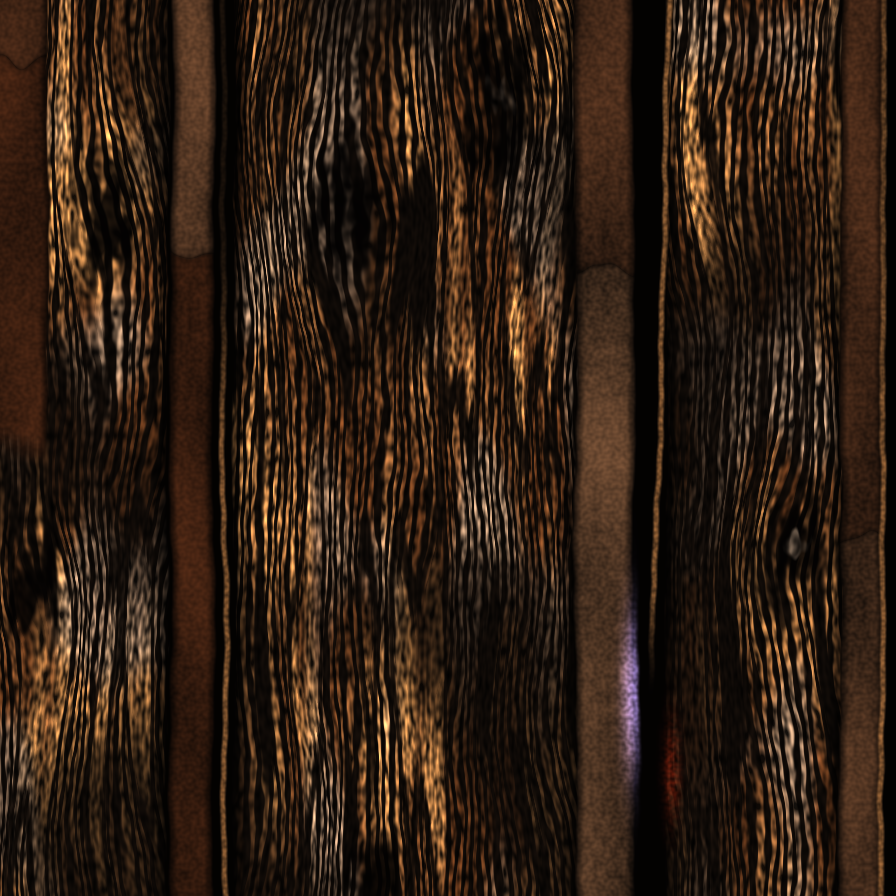
A Shadertoy shader for this texture:

```glsl
// Charred rustic planks: three grained boards, smooth battens, black gaps and thin pale trims.
const float TAU = 6.28319;
const float EDGE_SOFT = 0.002;
const float GRAIN_LINES = 108.0;    // grain lines across the canvas
const float GRAIN_BEND = 0.040;
const float FIBRE_CONTRAST = 1.5;
const float TRIM_HALF_WIDTH = 0.0028;

const vec3 GAP   = vec3(0.010, 0.006, 0.005);
const vec3 CHAR  = vec3(0.050, 0.033, 0.022);
const vec3 BARK  = vec3(0.30, 0.165, 0.080);
const vec3 TAN   = vec3(0.47, 0.30, 0.165);
const vec3 AMBER = vec3(0.72, 0.49, 0.27);
const vec3 ASH   = vec3(0.56, 0.47, 0.39);
const vec3 UMBER = vec3(0.31, 0.21, 0.14);
const vec3 RUST  = vec3(0.20, 0.095, 0.045);
const vec3 GLINT = vec3(0.60, 0.50, 0.78);
const vec3 EMBER = vec3(0.26, 0.06, 0.02);

// Boards: left, right
const vec2 BOARDS[3] = vec2[3](vec2(-0.02, 0.186), vec2(0.262, 0.643), vec2(0.744, 0.938));
// Battens: left, right, height of the break, tone above it (0 rust, 1 umber)
const vec4 BATTENS[4] = vec4[4](vec4(-0.02, 0.054, 0.93, 0.3), vec4(0.191, 0.238, 0.715, 0.8),
                                vec4(0.643, 0.707, 0.70, 0.5), vec4(0.938, 0.984, 0.40, 0.4));
// Tone below the break, lowest visible height
const vec2 BATTEN_LOWER[4] = vec2[4](vec2(0.1, 0.51), vec2(0.1, -1.0), vec2(1.0, -1.0), vec2(0.75, -1.0));
// Trims: x at bottom, x at top, lowest height, brightness at top
const vec4 TRIMS[3] = vec4[3](vec4(0.252, 0.248, -1.0, 0.15), vec4(0.722, 0.748, 0.22, 0.8),
                              vec4(0.984, 0.986, -1.0, 0.6));
// Knots: x, y, radius, ash core strength
const vec4 KNOTS[6] = vec4[6](vec4(0.395, 0.765, 0.042, 0.0), vec4(0.888, 0.393, 0.030, 0.8),
                              vec4(0.560, 0.890, 0.044, 0.35), vec4(0.118, 0.750, 0.036, 0.0),
                              vec4(0.040, 0.340, 0.030, 0.0), vec4(0.418, 0.015, 0.028, 0.0));

vec2 gradientAt(vec2 cell) {
    float angle = TAU * fract(sin(dot(cell, vec2(127.1, 311.7))) * 43758.5);
    return vec2(cos(angle), sin(angle));
}

// Gradient noise, about -0.7 to 0.7
float noise(vec2 p) {
    vec2 i = floor(p), f = p - i, e = vec2(0.0, 1.0);
    vec2 u = f * f * f * (f * (f * 6.0 - 15.0) + 10.0);
    return mix(mix(dot(gradientAt(i), f), dot(gradientAt(i + e.yx), f - e.yx), u.x),
               mix(dot(gradientAt(i + e), f - e), dot(gradientAt(i + 1.0), f - 1.0), u.x), u.y);
}

float band(float x, float left, float right) {
    return smoothstep(left - EDGE_SOFT, left + EDGE_SOFT, x)
         * (1.0 - smoothstep(right - EDGE_SOFT, right + EDGE_SOFT, x));
}

vec3 grainedWood(vec2 p, float seed) {
    // Bend the grain around the knots and collect their scorch marks
    float x = p.x, scorch = 0.0, core = 0.0;
    float ragged = noise(p * vec2(60.0, 14.0)) + 0.5 * noise(p * vec2(130.0, 40.0));
    for (int i = 0; i < 6; i++) {
        vec2 d = (p - KNOTS[i].xy) * vec2(1.0, 0.55) / KNOTS[i].z;
        x -= 0.5 * KNOTS[i].z * d.x * exp(-0.35 * dot(d, d));
        scorch = max(scorch, 1.0 - smoothstep(0.4, 1.3, length(d) + 1.1 * ragged));
        core = max(core, KNOTS[i].w * (1.0 - smoothstep(0.1, 0.4, length(d * vec2(1.0, 1.6)) + 0.6 * ragged)));
    }
    x += GRAIN_BEND * noise(p * vec2(5.0, 2.6) + seed) + 0.008 * noise(p * vec2(13.0, 6.0) + seed);

    // Fine lines, outlined ribs, narrow crevices and fibres share the bent coordinate
    float wobble = 1.1 * noise(vec2(x * 45.0, p.y * 7.0)) + 0.35 * noise(vec2(x * 120.0, p.y * 30.0));
    float line = smoothstep(-0.55, 0.55, sin(TAU * (x * GRAIN_LINES + wobble)));
    float streak = noise(vec2(x * 29.0 + seed, p.y * 2.1));
    float rib = smoothstep(0.24, 0.30, streak);
    float outline = 1.0 - smoothstep(0.02, 0.07, abs(streak - 0.20));
    float crevice = max(smoothstep(0.34, 0.42, -streak), 0.9 * outline);
    float fibre = noise(vec2(x * 230.0, p.y * 75.0)) + 0.6 * noise(vec2(x * 150.0 + 9.0, p.y * 24.0));
    float tone = noise(p * vec2(9.0, 3.2) + seed * 3.0) + 0.7 * noise(vec2(x * 50.0, p.y * 4.0));

    vec3 wood = mix(BARK, TAN, smoothstep(-0.3, 0.25, tone));
    wood = mix(wood, AMBER, smoothstep(0.1, 0.6, tone + 0.25 * rib));
    wood = mix(wood, ASH, 0.75 * smoothstep(0.02, 0.3, noise(p * vec2(12.0, 4.5) + 31.0)));
    wood *= max(1.0 + FIBRE_CONTRAST * fibre, 0.15);
    float lit = max(line, 0.8 * rib) * (1.0 - crevice);
    lit *= mix(0.22, 1.0, smoothstep(-0.32, 0.12, noise(p * vec2(4.0, 3.0) + 17.0 + seed)));
    vec3 colour = mix(CHAR * (1.0 + fibre), wood, clamp(lit, 0.0, 1.0));
    colour = mix(colour, GAP, 0.9 * scorch);
    return mix(colour, ASH * (0.6 + fibre), core);
}

void mainImage(out vec4 fragColor, in vec2 fragCoord) {
    vec2 uv = fragCoord / iResolution.xy;
    float ragged = 0.006 * noise(vec2(uv.x * 4.0, uv.y * 5.0)) + 0.003 * noise(uv * vec2(8.0, 24.0));
    float x = uv.x + ragged;
    float grit = noise(uv * 210.0) + 0.7 * noise(uv * vec2(100.0, 65.0));
    vec3 colour = GAP;

    // Grained boards, darker towards their edges
    for (int i = 0; i < 3; i++) {
        float left = BOARDS[i].x, right = BOARDS[i].y, mask = band(x, left, right);
        float shade = mix(0.35, 1.0, smoothstep(0.0, 0.02, min(x - left, right - x)));
        if (mask > 0.0) colour = mix(colour, grainedWood(uv, float(i) * 7.3) * shade, mask);
    }
    // Smooth battens, each cracked into two tones
    for (int i = 0; i < 4; i++) {
        vec4 b = BATTENS[i];
        float crack = uv.y - b.z + 0.03 * noise(vec2(uv.x * 30.0, b.z * 9.0));
        float tone = mix(BATTEN_LOWER[i].x, b.w, smoothstep(-0.003, 0.003, crack));
        vec3 wood = mix(RUST, UMBER, tone) * (1.0 + 0.35 * grit + 0.7 * noise(uv * vec2(12.0, 5.0)));
        wood *= 1.0 - 0.5 * exp(-abs(crack) / 0.003);
        wood *= mix(0.4, 1.0, smoothstep(0.0, 0.010, min(x - b.x, b.y - x)));
        float shown = smoothstep(-0.02, 0.02, uv.y - BATTEN_LOWER[i].y + ragged * 6.0);
        colour = mix(colour, wood, band(x, b.x, b.y) * shown);
    }
    // Thin pale trims
    for (int i = 0; i < 3; i++) {
        vec4 t = TRIMS[i];
        float centre = mix(t.x, t.y, uv.y);
        float mask = band(x, centre - TRIM_HALF_WIDTH, centre + TRIM_HALF_WIDTH);
        float glow = mix(0.8, t.w, smoothstep(0.45, 0.75, uv.y)) * smoothstep(0.0, 0.15, uv.y - t.z);
        colour = mix(colour, mix(TAN, AMBER, 0.4) * (1.0 + 0.5 * grit), mask * glow);
    }
    // Violet glint and red ember beside the right gap
    vec2 g = (uv - vec2(0.706, 0.225)) / vec2(0.011, 0.078);
    vec2 e = (uv - vec2(0.750, 0.140)) / vec2(0.009, 0.050);
    colour += GLINT * exp(-dot(g, g)) * (0.9 + 0.5 * grit) * (1.0 - smoothstep(0.710, 0.716, x));
    colour += EMBER * exp(-dot(e, e)) * (1.0 + grit);
    fragColor = vec4(clamp(colour, 0.0, 1.0), 1.0);
}
```
